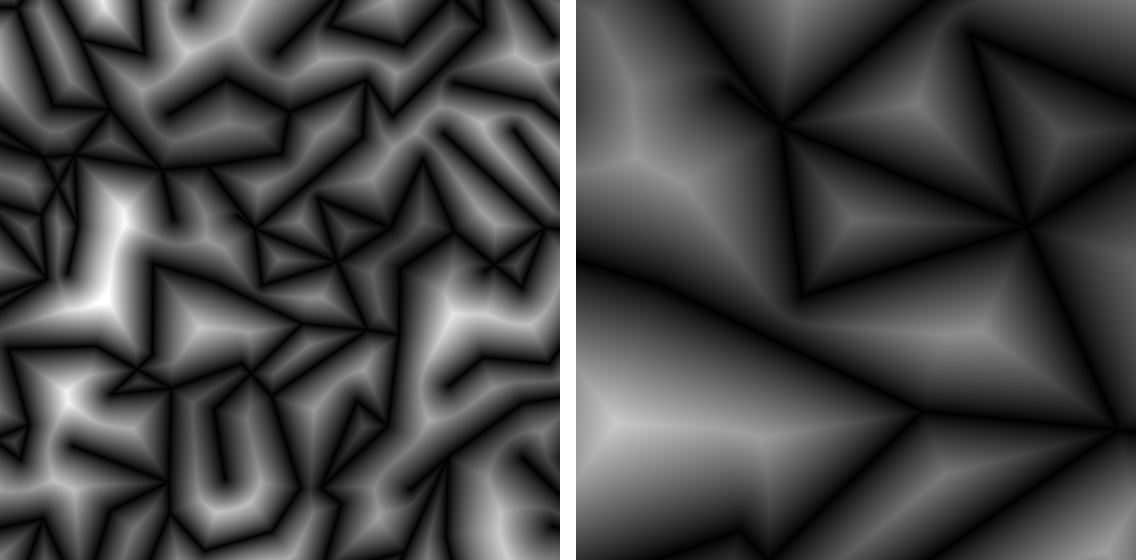
Left, the full canvas; right, a detail of the centre.
This texture is drawn by a WebGL 1 fragment shader. Its source:

```glsl
precision highp float;

// Grey roof-like relief: dark creases run along a random network of straight
// links between jittered grid nodes, and brightness rises with the distance
// to the nearest link. Broad gradient noise varies the steepness.

uniform vec2 u_resolution;

const float NODES_ACROSS = 9.0;
const float JITTER = 0.84;
const float EXTRA_LINK_CHANCE = 0.22;
const float STEEPNESS = 1.02;
const float PROFILE_POWER = 0.87;

vec2 hash2(vec2 p, float salt) {
    vec3 q = fract(vec3(p.xyx + salt * 17.3) * vec3(0.1031, 0.1030, 0.0973));
    q += dot(q, q.yzx + 33.33);
    return fract((q.xx + q.yz) * q.zy);
}

float gradientDot(vec2 corner, vec2 p) {
    float angle = 6.28319 * hash2(corner, 7.0).x;
    return dot(vec2(cos(angle), sin(angle)), p - corner);
}

float gradientNoise(vec2 p) {
    vec2 i = floor(p);
    vec2 f = p - i;
    vec2 w = f * f * f * (f * (f * 6.0 - 15.0) + 10.0);
    float low = mix(gradientDot(i, p), gradientDot(i + vec2(1.0, 0.0), p), w.x);
    float high = mix(gradientDot(i + vec2(0.0, 1.0), p),
                     gradientDot(i + vec2(1.0, 1.0), p), w.x);
    return mix(low, high, w.y);
}

float segmentDistance(vec2 p, vec2 a, vec2 b) {
    vec2 ab = b - a;
    float t = clamp(dot(p - a, ab) / max(dot(ab, ab), 0.0001), 0.0, 1.0);
    return length(p - a - ab * t);
}

vec2 nodePosition(vec2 cell) {
    return cell + 0.5 + JITTER * (hash2(cell, 1.0) - 0.5);
}

// Picks the neighbour a node is joined to: up, right or one of two diagonals.
vec2 linkStep(float pick) {
    if (pick < 0.40) return vec2(0.0, 1.0);
    if (pick < 0.74) return vec2(1.0, 0.0);
    if (pick < 0.87) return vec2(1.0, 1.0);
    return vec2(1.0, -1.0);
}

// Every node has one link; some have a second one.
float networkDistance(vec2 p) {
    vec2 home = floor(p);
    float nearest = 4.0;
    for (int y = -2; y <= 2; y++) {
        for (int x = -2; x <= 1; x++) {
            vec2 cell = home + vec2(float(x), float(y));
            vec2 start = nodePosition(cell);
            vec2 pick = hash2(cell, 2.0);
            vec2 end = nodePosition(cell + linkStep(pick.x));
            nearest = min(nearest, segmentDistance(p, start, end));
            if (pick.y < EXTRA_LINK_CHANCE) {
                vec2 extra = linkStep(hash2(cell, 3.0).x);
                end = nodePosition(cell + extra);
                nearest = min(nearest, segmentDistance(p, start, end));
            }
        }
    }
    return nearest;
}

void main() {
    vec2 uv = gl_FragCoord.xy / u_resolution.y;

    // Crease network, in units of the node spacing
    float height = networkDistance(uv * NODES_ACROSS + 20.0);

    // Broad light and dark areas
    float slope = STEEPNESS * exp2(1.3 * gradientNoise(uv * 3.5 + 11.0));

    float grey = pow(height * slope, PROFILE_POWER);
    gl_FragColor = vec4(vec3(clamp(grey, 0.0, 1.0)), 1.0);
}
```
